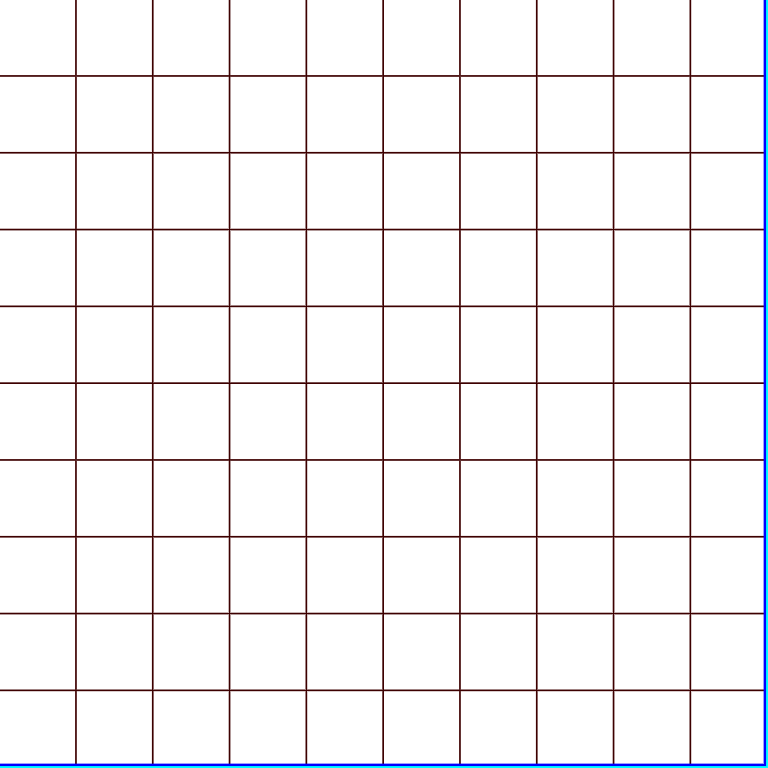
This pattern is drawn by a Shadertoy shader. Its source:

```glsl
// Thin dark grid on white, with a blue and cyan border along the right and bottom.

const float CELLS = 10.0;           // repeats across and down
const float LINE_WIDTH = 0.0022;    // widths as a share of the canvas
const float CYAN_WIDTH = 0.0025;
const float BLUE_WIDTH = 0.0032;

const vec3 PAPER = vec3(1.0);
const vec3 LINE = vec3(0.24, 0.0, 0.0);
const vec3 BLUE = vec3(0.0, 0.0, 1.0);
const vec3 CYAN = vec3(0.0, 1.0, 1.0);

// Share of a pixel that lies within a signed distance edge
float coverage(float dist, float pixel) {
    return clamp(0.5 - dist / pixel, 0.0, 1.0);
}

// Signed distance to lines lying just before each cell's far edge
vec2 gridDistance(vec2 p) {
    vec2 fromLine = fract((p + 0.5 * LINE_WIDTH) * CELLS + 0.5) - 0.5;
    return abs(fromLine) / CELLS - 0.5 * LINE_WIDTH;
}

void mainImage(out vec4 fragColor, in vec2 fragCoord) {
    vec2 pixel = 1.0 / iResolution.xy;
    vec2 p = fragCoord * pixel;
    p.y = 1.0 - p.y;                // measure down from the top

    // Grid lines
    vec2 grid = gridDistance(p);
    float ink = max(coverage(grid.x, pixel.x), coverage(grid.y, pixel.y));
    vec3 color = mix(PAPER, LINE, ink);

    // Border bands, blue inside cyan
    vec2 inset = 1.0 - p;
    float edge = min(inset.x, inset.y);
    float edgePixel = inset.x < inset.y ? pixel.x : pixel.y;
    vec3 band = mix(BLUE, CYAN, coverage(edge - CYAN_WIDTH, edgePixel));
    color = mix(color, band, coverage(edge - CYAN_WIDTH - BLUE_WIDTH, edgePixel));

    fragColor = vec4(color, 1.0);
}
```
